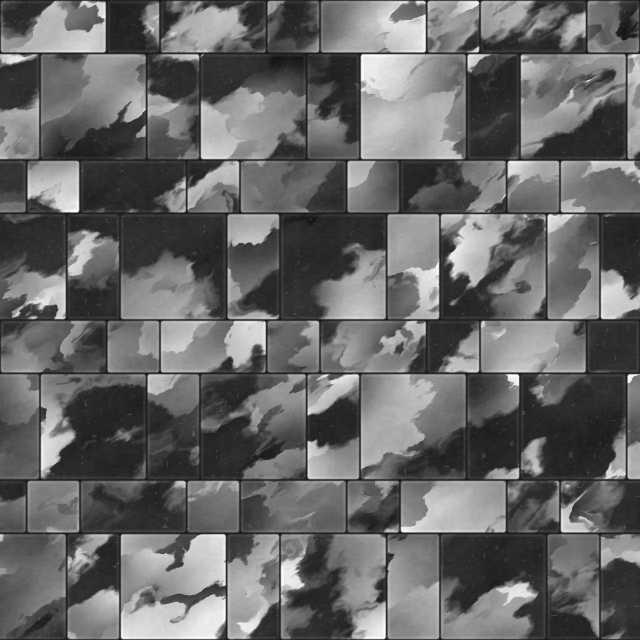
Give the GLSL for this texture, as a Shadertoy shader.

```glsl
// Grey slate wall: four pairs of tall and short courses, each holding four
// pairs of long and short stones, shifted a quarter pair per course.
// Every stone has its own tilted, flaking layers built from ragged noise.

const float PAIRS = 4.0;          // stone pairs across and course pairs down
const float LONG_PART = 2.0 / 3.0; // share of a pair taken by its larger part
const float SEAM = 0.0013;        // half width of the joints
const float CORNER = 0.004;       // corner radius of a stone
const float SEAM_TONE = 0.11;
const float PIT_TONE = 0.10;

float hash(vec2 p) {
    return fract(sin(dot(p, vec2(127.1, 311.7))) * 43758.5453);
}

float noise(vec2 p) {
    vec2 i = floor(p), f = fract(p);
    f = f * f * (3.0 - 2.0 * f);
    float low = mix(hash(i), hash(i + vec2(1, 0)), f.x);
    float high = mix(hash(i + vec2(0, 1)), hash(i + vec2(1, 1)), f.x);
    return mix(low, high, f.y);
}

float fbm(vec2 p) {
    float sum = 0.0, weight = 0.516;
    for (int i = 0; i < 5; i++) {
        sum += weight * noise(p);
        p = mat2(1.6, 1.2, -1.2, 1.6) * p + 3.7;
        weight *= 0.5;
    }
    return sum;
}

// Splits each unit into a long and a short part:
// returns part index, offset from its centre, half its size
vec3 splitPair(float t) {
    float f = fract(t);
    float isShort = step(LONG_PART, f);
    float size = mix(LONG_PART, 1.0 - LONG_PART, isShort);
    float start = isShort * LONG_PART;
    return vec3(2.0 * floor(t) + isShort, f - start - 0.5 * size, 0.5 * size);
}

float roundedBox(vec2 p, vec2 halfSize, float radius) {
    vec2 d = abs(p) - halfSize + radius;
    return length(max(d, 0.0)) + min(max(d.x, d.y), 0.0) - radius;
}

// Overlapping flakes with crisp ragged rims, then dark pits over them
float slate(vec2 uv, vec2 local, vec2 id) {
    vec2 seed = vec2(hash(id + 0.3), hash(id + 5.9));
    vec2 q = uv * vec2(9.0, 12.0) + 40.0 * seed;
    q.y -= 0.45 * q.x;
    vec2 ragged = q + 0.7 * (vec2(fbm(q * 2.0), fbm(q * 2.0 + 9.2)) - 0.5);

    float tone = 0.5;
    for (int i = 0; i < 4; i++) {
        float k = float(i);
        float angle = 6.2832 * hash(id + 3.1 * k + 1.7);
        float tilt = dot(local, vec2(cos(angle), sin(angle)));
        float shade = 0.54 + 0.42 * (hash(id + 7.3 * k) - 0.5)
                    + 1.8 * tilt + 0.45 * (noise(q * 1.1 + 4.0 * k) - 0.5);
        float cover = smoothstep(0.0, 0.035, fbm(ragged * 0.9 + 17.0 * k) - 0.5);
        tone = mix(tone, shade, i == 0 ? 1.0 : cover);
    }
    tone += 0.14 * (fbm(ragged * 2.5) - 0.5);

    float bias = 0.2 * (hash(id + 2.6) - 0.5);
    float pit = smoothstep(-0.02, 0.07, fbm(ragged * 0.85 + 71.0) + bias - 0.53);
    float pitTone = PIT_TONE + 0.13 * fbm(q * 1.3 + 31.0);
    return mix(tone, pitTone, pit);
}

void mainImage(out vec4 fragColor, in vec2 fragCoord) {
    vec2 uv = fragCoord / iResolution.xy;
    float pixel = 1.0 / iResolution.y;

    // Locate the stone
    vec3 course = splitPair(uv.y * PAIRS);
    vec3 stone = splitPair(uv.x * PAIRS - 0.25 * (3.0 - course.x));
    vec2 local = vec2(stone.y, course.y) / PAIRS;
    vec2 halfSize = vec2(stone.z, course.z) / PAIRS;
    vec2 id = vec2(mod(stone.x, 2.0 * PAIRS), course.x);

    // Stone face with fine grain and pale specks
    float tone = clamp(slate(uv, local, id), 0.09, 0.92);
    tone += 0.03 * (noise(uv * 240.0) - 0.5);
    float speck = smoothstep(0.86, 1.0, noise(uv * 210.0 + 13.0));
    tone += 0.12 * speck * (1.0 - smoothstep(0.15, 0.4, tone));

    // Pale rim and dark joint
    float edge = roundedBox(local, halfSize - SEAM, CORNER);
    float soft = max(pixel, 0.0016);
    tone += 0.06 * smoothstep(-0.006, -0.002, edge);
    tone = mix(tone, SEAM_TONE, smoothstep(-soft, soft, edge));

    fragColor = vec4(vec3(tone), 1.0);
}
```
